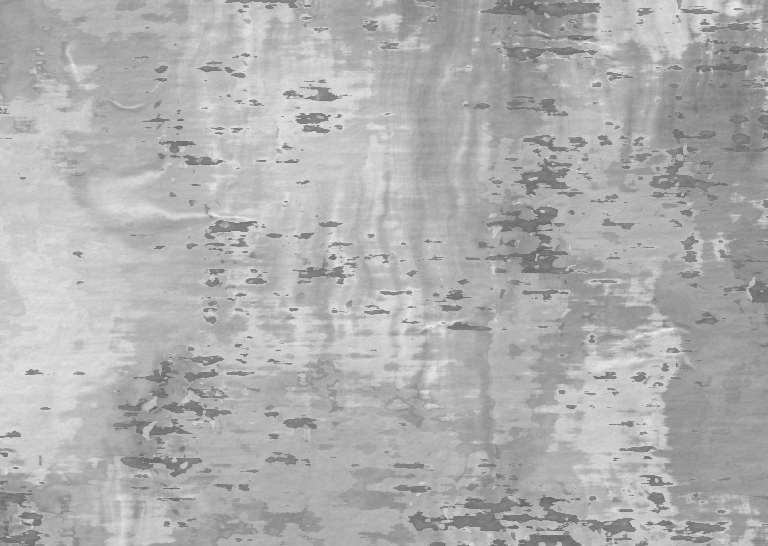
Give the GLSL for this texture, as a WebGL 1 fragment shader.

```glsl
precision highp float;
// Weathered grey plaster: scraped paint patches, vertical drips and dragged blade marks.
uniform vec2 u_resolution;

float hash(vec2 p) {
  vec3 q = fract(p.xyx * 0.1031);
  q += dot(q, q.yzx + 33.33);
  return fract((q.x + q.y) * q.z);
}

float noise(vec2 p) {
  vec2 cell = floor(p);
  vec2 f = fract(p);
  f = f * f * (3.0 - 2.0 * f);
  float low = mix(hash(cell), hash(cell + vec2(1.0, 0.0)), f.x);
  float high = mix(hash(cell + vec2(0.0, 1.0)), hash(cell + 1.0), f.x);
  return mix(low, high, f.y);
}

// Layered noise, centred on zero
float fbm(vec2 p) {
  float sum = 0.0;
  float weight = 0.52;
  for (int i = 0; i < 5; i++) {
    sum += weight * (noise(p) - 0.5);
    p = p * 2.03 + vec2(17.3, 9.1);
    weight *= 0.5;
  }
  return sum;
}

float blob(vec2 p, vec2 centre, vec2 radius) {
  vec2 d = (p - centre) / radius;
  return exp(-dot(d, d));
}

// Coverage of paint where a field rises above a level
float coverage(float field, float level, float softness) {
  return smoothstep(level - softness, level + softness, field);
}

void main() {
  vec2 p = gl_FragCoord.xy / u_resolution.y;
  vec2 warp = vec2(fbm(p * 5.0 + 3.0), fbm(p * 5.0 + 41.0));
  vec2 q = p + 0.12 * warp;

  // Blade drag, drips and grit make the ragged edges
  float drag = fbm(p * vec2(7.0, 95.0) + 11.0);
  float drip = fbm(q * vec2(48.0, 4.0) + 23.0);
  float grit = fbm(p * vec2(34.0, 58.0) + 57.0);
  float ragged = 0.3 * drag + 0.35 * grit + 0.25 * drip;

  // Broad light on the left and upper middle, dimmer to the right
  float glow = blob(q, vec2(0.02, 0.48), vec2(0.27, 0.34))
             + blob(q, vec2(0.5, 0.74), vec2(0.24, 0.3));
  float tone = 0.665 + 0.13 * glow + 0.24 * fbm(q * 3.0 + 5.0);
  tone -= 0.07 * smoothstep(0.95, 1.4, p.x);

  // Mid grey veils, soft and sharp
  float veil = fbm(q * vec2(4.2, 3.0) + 71.0) - 0.1 * glow + 0.6 * ragged;
  tone = mix(tone, 0.57, 0.65 * coverage(veil, 0.05, 0.05));
  float slab = fbm(q * vec2(7.0, 4.0) + 133.0) - 0.1 * glow + ragged;
  tone = mix(tone, 0.53, 0.6 * coverage(slab, 0.12, 0.018));

  // Pale plaster spread over the veils
  float pale = fbm(q * vec2(3.4, 3.0) + 91.0) + 0.17 * glow + 0.8 * ragged;
  tone = mix(tone, 0.86, 0.7 * coverage(pale, 0.15, 0.05));
  float skim = fbm(q * vec2(5.0, 7.0) + 201.0) + ragged;
  tone = mix(tone, 0.75, 0.6 * coverage(skim, 0.1, 0.025));

  // Drips run down in vertical bands
  float dripBand = smoothstep(-0.04, 0.16, fbm(q * vec2(4.5, 2.0) + 160.0));
  tone += dripBand * 0.26 * drip;

  // Dark ground shows through scraped gaps
  float ground = fbm(q * vec2(6.0, 4.0) + 249.0) - 0.06 * glow;
  float scraped = ground + 0.65 * drag + 0.7 * grit + 0.15 * drip;
  tone = mix(tone, 0.4 + 0.2 * grit, 0.85 * coverage(scraped, 0.2, 0.025));

  // Chips of white and dark beside the worn areas
  float worn = smoothstep(0.0, 0.16, ground + 0.4 * drip);
  float chip = noise(q * vec2(75.0, 110.0) + 7.0) + 0.5 * grit;
  tone = mix(tone, 0.88, 0.6 * worn * coverage(chip, 0.86, 0.04));
  tone = mix(tone, 0.44, 0.6 * worn * coverage(-chip, -0.11, 0.04));

  // Curved trowel ridges, each a lit edge with a shadow
  float contour = noise(q * vec2(4.0, 9.0) + 301.0) - 0.5;
  float ridgeArea = smoothstep(0.03, 0.17, fbm(p * 5.0 + 330.0));
  float lit = 1.0 - smoothstep(0.0, 0.025, abs(contour));
  float shade = 1.0 - smoothstep(0.0, 0.035, abs(contour + 0.04));
  tone += ridgeArea * (0.11 * lit - 0.07 * shade);

  // Surface relief and fine grain
  float relief = grit - fbm((p + vec2(-0.002, 0.003)) * vec2(34.0, 58.0) + 57.0);
  tone += 0.13 * relief + 0.09 * drag + 0.05 * grit;
  tone += 0.03 * (noise(p * 360.0) - 0.5);

  gl_FragColor = vec4(vec3(clamp(tone, 0.3, 0.91)), 1.0);
}
```
